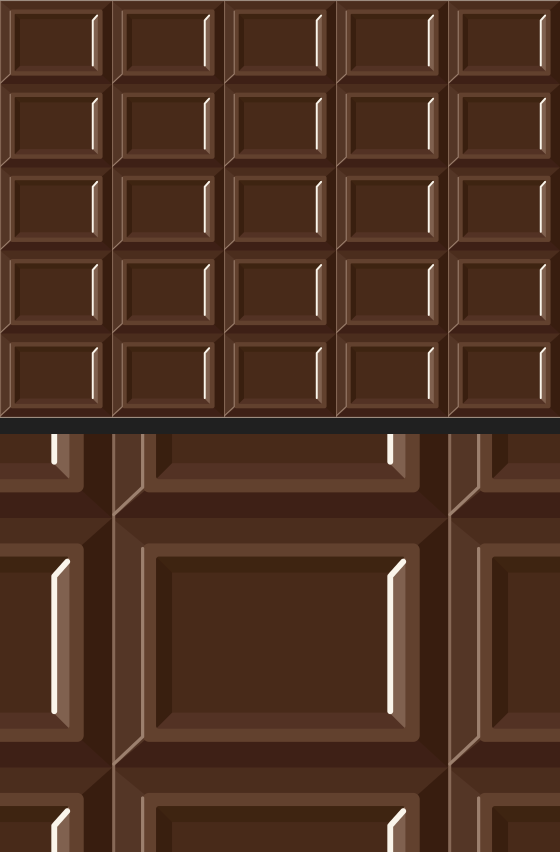
Top, the full canvas; bottom, a detail of the centre.
A Shadertoy shader for this pattern:

```glsl
// Bar of dark chocolate: five by five bevelled blocks with raised rims and a glossy edge.

// Layout, in design units measured from the top left of the canvas or block
const vec2 CANVAS = vec2(1152.0, 859.5);
const vec2 BLOCK = vec2(230.4, 171.0);
const float ROWS = 5.0;
const float TOP_MARGIN = 2.2;
const vec2 RIM_MIN = vec2(21.0, 17.3);
const vec2 RIM_MAX = vec2(211.0, 153.3);
const vec2 WELL_MIN = vec2(30.2, 26.3);
const vec2 WELL_MAX = vec2(201.2, 144.3);
const float WELL_BEVEL = 11.0;
const float RIM_RADIUS = 4.5;
const float WELL_RADIUS = 2.0;
const float SEAM_WIDTH = 2.0;
const float LIP_WIDTH = 2.2;
const float GLOSS_WIDTH = 4.0;
const int SAMPLES = 2;

// Colours
const vec3 SLOPE_LEFT = vec3(0.33, 0.21, 0.15);
const vec3 SLOPE_RIGHT = vec3(0.22, 0.115, 0.06);
const vec3 SLOPE_TOP = vec3(0.295, 0.175, 0.115);
const vec3 SLOPE_BOTTOM = vec3(0.245, 0.125, 0.085);
const vec3 RIM = vec3(0.385, 0.255, 0.18);
const vec3 WELL_LEFT = vec3(0.225, 0.12, 0.06);
const vec3 WELL_RIGHT = vec3(0.50, 0.38, 0.31);
const vec3 WELL_TOP = vec3(0.245, 0.14, 0.065);
const vec3 WELL_BOTTOM = vec3(0.325, 0.195, 0.14);
const vec3 FLOOR = vec3(0.282, 0.165, 0.10);
const vec3 SEAM = vec3(0.53, 0.41, 0.34);
const vec3 LIP = vec3(0.61, 0.50, 0.43);
const vec3 GLOSS = vec3(0.98, 0.96, 0.92);
const vec3 MARGIN = vec3(0.61, 0.55, 0.50);

float coverage(float d, float aa) {
    return clamp(0.5 - d / aa, 0.0, 1.0);
}

float boxDistance(vec2 p, vec2 lo, vec2 hi, float radius) {
    vec2 q = abs(p - 0.5 * (lo + hi)) - 0.5 * (hi - lo) + radius;
    return length(max(q, 0.0)) + min(max(q.x, q.y), 0.0) - radius;
}

float segmentDistance(vec2 p, vec2 a, vec2 b) {
    vec2 ab = b - a;
    return length(p - a - ab * clamp(dot(p - a, ab) / dot(ab, ab), 0.0, 1.0));
}

// Four mitred facets; near and far hold the bevel widths of opposite sides
vec3 facets(vec2 p, vec2 lo, vec2 hi, vec2 near, vec2 far, float aa,
            vec3 left, vec3 right, vec3 top, vec3 bottom) {
    vec2 a = (p - lo) / near;
    vec2 b = (hi - p) / far;
    vec2 depth = min(a, b);
    vec3 sides = a.x < b.x ? left : right;
    vec3 ends = a.y < b.y ? top : bottom;
    float miter = (depth.x - depth.y) * 0.7 * near.y;
    return mix(ends, sides, coverage(miter, aa));
}

vec3 block(vec2 p, float aa) {
    // Outer slopes
    vec3 col = facets(p, vec2(0.0), BLOCK, RIM_MIN, BLOCK - RIM_MAX, aa,
                      SLOPE_LEFT, SLOPE_RIGHT, SLOPE_TOP, SLOPE_BOTTOM);

    // Raised rim
    col = mix(col, RIM, coverage(boxDistance(p, RIM_MIN, RIM_MAX, RIM_RADIUS), aa));

    // Sunken well and its flat floor
    vec2 bevel = vec2(WELL_BEVEL);
    vec3 well = facets(p, WELL_MIN, WELL_MAX, bevel, bevel, aa,
                       WELL_LEFT, WELL_RIGHT, WELL_TOP, WELL_BOTTOM);
    float floorDist = boxDistance(p, WELL_MIN + bevel, WELL_MAX - bevel, 0.0);
    well = mix(well, FLOOR, coverage(floorDist, aa));
    col = mix(col, well, coverage(boxDistance(p, WELL_MIN, WELL_MAX, WELL_RADIUS), aa));

    // Fine light lines: the seam, then the lip running down to the corner
    float seam = abs(p.x - 1.2) - 0.5 * SEAM_WIDTH;
    col = mix(col, SEAM, coverage(seam, aa));
    vec2 bend = vec2(RIM_MIN.x, RIM_MAX.y - 3.5);
    float lip = min(segmentDistance(p, RIM_MIN + vec2(0.0, 3.5), bend),
                    segmentDistance(p, bend, vec2(1.2, BLOCK.y - 2.5)));
    col = mix(col, LIP, coverage(lip - 0.5 * LIP_WIDTH, aa));

    // Glossy edge on the right of the floor
    vec2 knee = vec2(WELL_MAX.x - WELL_BEVEL + 0.6, WELL_MIN.y + WELL_BEVEL + 2.5);
    float gloss = min(segmentDistance(p, knee, vec2(knee.x, WELL_MAX.y - WELL_BEVEL - 1.0)),
                      segmentDistance(p, knee, vec2(WELL_MAX.x - 1.5, WELL_MIN.y + 3.5)));
    return mix(col, GLOSS, coverage(gloss - 0.5 * GLOSS_WIDTH, aa));
}

void mainImage(out vec4 fragColor, in vec2 fragCoord) {
    float aa = CANVAS.x / iResolution.x / float(SAMPLES);
    vec3 sum = vec3(0.0);
    for (int j = 0; j < SAMPLES; j++) {
        for (int i = 0; i < SAMPLES; i++) {
            vec2 jitter = (vec2(i, j) + 0.5) / float(SAMPLES) - 0.5;
            vec2 uv = (fragCoord + jitter) / iResolution.xy;
            vec2 p = vec2(uv.x, 1.0 - uv.y) * CANVAS - vec2(0.0, TOP_MARGIN);
            float halfBar = 0.5 * ROWS * BLOCK.y;
            float bar = coverage(abs(p.y - halfBar) - halfBar, aa);
            sum += mix(MARGIN, block(mod(p, BLOCK), aa), bar);
        }
    }
    fragColor = vec4(sum / float(SAMPLES * SAMPLES), 1.0);
}
```
